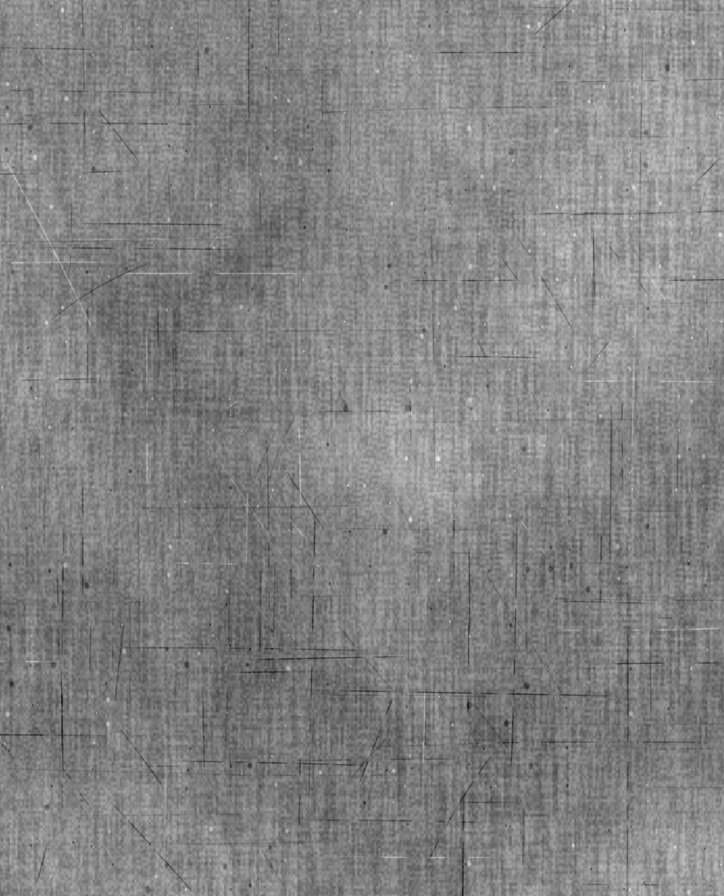
Give the GLSL for this texture, as a Shadertoy shader.

```glsl
#define BASE_GRAY 0.540
#define CLOUD_DEPTH 0.36
#define CLOUD_SCALE 4.2
#define STREAK_DEPTH 0.13
#define WEAVE_DEPTH 0.07
#define SPECKLE_DEPTH 0.15
#define LINE_WIDTH 0.0017
#define UPRIGHT_COUNT 85
#define LEVEL_COUNT 75
#define SLANT_COUNT 26
#define STRAY_COUNT 24

float hash(vec2 p) {
    return fract(sin(dot(p, vec2(127.1, 311.7))) * 43758.5453);
}

float noise(vec2 p) {
    vec2 i = floor(p), f = fract(p);
    f = f * f * (3.0 - 2.0 * f);
    return mix(mix(hash(i), hash(i + vec2(1, 0)), f.x),
               mix(hash(i + vec2(0, 1)), hash(i + vec2(1, 1)), f.x), f.y);
}

float fbm(vec2 p) {
    float sum = 0.0, gain = 0.5;
    for (int i = 0; i < 5; i++) {
        sum += gain * noise(p);
        p = mat2(1.6, 1.2, -1.2, 1.6) * p + 7.3;
        gain *= 0.5;
    }
    return sum;
}

// Thin, tapered and slightly bent line; q runs along x
float stroke(vec2 q, float halfLength, float bend, float pixel) {
    float along = q.x / halfLength;
    float width = max(LINE_WIDTH, pixel);
    float body = 1.0 - smoothstep(0.0, width, abs(q.y + bend * q.x * q.x));
    return body * (1.0 - smoothstep(0.6, 1.0, abs(along)));
}

// Sum of signed scratches around one angle; lightShare of them are bright
float scratches(vec2 p, vec2 size, int count, float angle, float spread,
                float reach, float bend, float lightShare, float seed, float pixel) {
    float sum = 0.0;
    for (int i = 0; i < count; i++) {
        vec2 id = vec2(float(i), seed);
        vec2 center = size * vec2(hash(id), hash(id + 17.3));
        float turn = angle + spread * (hash(id + 31.7) - 0.5);
        float c = cos(turn), s = sin(turn);
        vec2 q = mat2(c, -s, s, c) * (p - center);
        float r = hash(id + 43.1);
        float halfLength = reach * (0.2 + 0.8 * r * r);
        float curve = bend * (hash(id + 59.9) - 0.5);
        float strength = mix(0.25, 1.0, pow(hash(id + 71.3), 2.0));
        float wear = smoothstep(0.15, 0.6, noise(vec2(q.x * 70.0, float(i) + seed)));
        float tone = hash(id + 83.7) < lightShare ? 0.9 : -1.0;
        sum += tone * strength * wear * stroke(q, halfLength, curve, pixel);
    }
    return sum;
}

// Small pits and glints, one candidate per cell
float specks(vec2 p, float cells, float share, float seed, float pixel) {
    vec2 g = p * cells, id = floor(g);
    vec2 center = 0.3 + 0.4 * vec2(hash(id + seed), hash(id + seed + 9.1));
    float radius = mix(0.06, 0.22, pow(hash(id + seed + 4.7), 3.0));
    float d = length((fract(g) - center) * vec2(1.2, 0.9));
    float dot1 = 1.0 - smoothstep(radius * 0.4, radius + pixel * cells * 0.5, d);
    return dot1 * step(hash(id + seed + 21.0), share);
}

void mainImage(out vec4 fragColor, in vec2 fragCoord) {
    float pixel = 1.0 / iResolution.y;
    vec2 p = fragCoord * pixel;
    vec2 size = iResolution.xy * pixel;

    // Blotchy stains with warped edges
    vec2 warp = vec2(fbm(p * 6.0), fbm(p * 6.0 + 40.0)) - 0.5;
    float cloud = fbm(p * CLOUD_SCALE + warp * 0.9 + 3.0) - 0.48;
    float gray = BASE_GRAY + CLOUD_DEPTH * cloud;
    gray += 0.025 * smoothstep(0.15, 0.5, abs(p.y - 0.42)) - 0.01;

    // Brushed grain: upright streaks, level weave, fine speckle
    float patchy = 0.6 + 0.8 * noise(p * 7.0 + 11.0);
    gray += STREAK_DEPTH * patchy * (noise(p * vec2(330.0, 28.0)) - 0.5);
    gray += WEAVE_DEPTH * patchy * (noise(p * vec2(30.0, 300.0) + 50.0) - 0.5);
    gray += SPECKLE_DEPTH * (noise(p * vec2(430.0, 310.0) + 90.0) - 0.5);

    // Scratches: upright, level, steep falling, then stray ones
    float marks = scratches(p, size, UPRIGHT_COUNT, 1.571, 0.05, 0.22, 0.1, 0.08, 1.0, pixel);
    marks += scratches(p, size, LEVEL_COUNT, 0.0, 0.05, 0.20, 0.2, 0.08, 2.0, pixel);
    marks += scratches(p, size, SLANT_COUNT, -0.98, 0.3, 0.15, 0.4, 0.3, 3.0, pixel);
    marks += scratches(p, size, STRAY_COUNT, 1.1, 1.2, 0.10, 3.0, 0.35, 4.0, pixel);
    gray += 0.24 * clamp(marks, -1.2, 1.2);

    // Pits and glints
    gray -= 0.20 * specks(p, 45.0, 0.10, 5.0, pixel);
    gray += 0.20 * specks(p + 0.37, 60.0, 0.08, 8.0, pixel);

    fragColor = vec4(vec3(clamp(gray, 0.0, 1.0)), 1.0);
}
```
